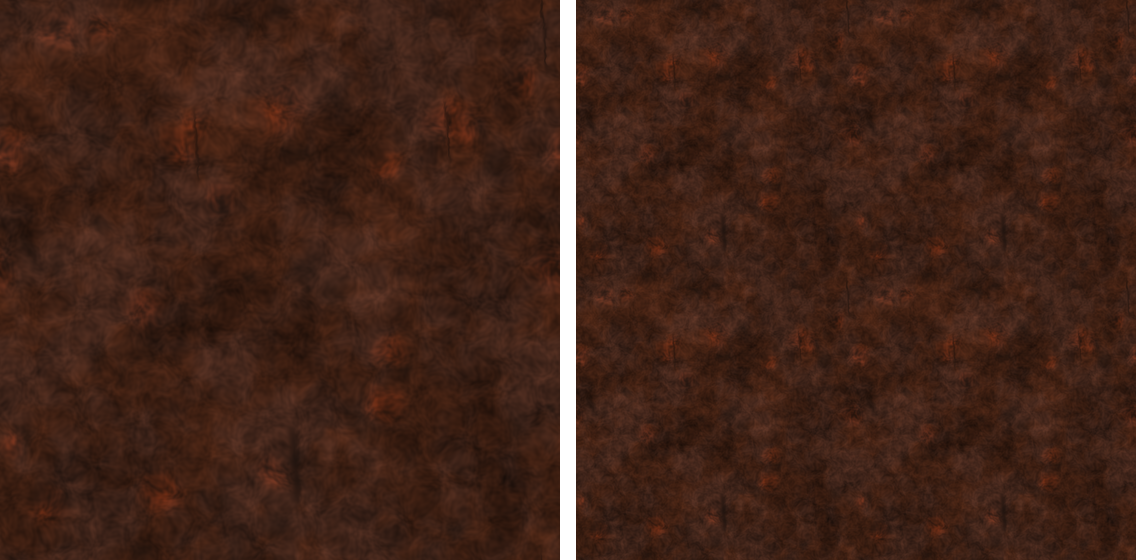
Left, the tile; right, the same tile 2 across and 2 down.
Give the GLSL for this texture, as a WebGL 1 fragment shader.

```glsl
precision highp float;
// Dark rusted metal: soft brown clouds under a fine mottled grain, with
// orange rust blooms, sooty stains and a few thin upright scratches.
// Layered wrapping gradient noise and cellular spots make it tile.

#define BASE_LEVEL 0.246
#define CLOUD_FREQ 4.0
#define CLOUD_CONTRAST 0.30
#define GRAIN_FREQ 16.0
#define GRAIN_CONTRAST 0.29
#define HUE_FREQ 5.0
#define STAIN_DEPTH 0.40
#define BLOOM_CELLS 9.0
#define PIT_CELLS 14.0
#define SCRATCH_DEPTH 0.50

uniform vec2 u_resolution;

const vec3 ASH_HUE = vec3(1.0, 0.565, 0.405);
const vec3 RUST_HUE = vec3(1.0, 0.495, 0.28);
const vec3 BLOOM_GLOW = vec3(0.10, 0.022, 0.0);
const vec3 SOOT = vec3(0.09, 0.062, 0.048);

float hash(vec2 p, float seed) {
  vec3 q = fract(vec3(p.xyx) * vec3(0.1031, 0.1030, 0.0973) + seed * 0.137);
  q += dot(q, q.yzx + 33.33);
  return fract((q.x + q.y) * q.z);
}

// Slope of one wrapped lattice corner, seen from the offset d
float corner(vec2 cell, vec2 d, float freq, float seed) {
  float angle = 6.28318 * hash(mod(cell, freq), seed);
  return dot(vec2(cos(angle), sin(angle)), d);
}

// Gradient noise with a whole number of cells per tile
float noise(vec2 uv, float freq, float seed) {
  vec2 p = uv * freq;
  vec2 i = floor(p);
  vec2 f = p - i;
  vec2 w = f * f * f * (f * (f * 6.0 - 15.0) + 10.0);
  vec2 e = vec2(1.0, 0.0);
  float low = mix(corner(i, f, freq, seed),
                  corner(i + e.xy, f - e.xy, freq, seed), w.x);
  float high = mix(corner(i + e.yx, f - e.yx, freq, seed),
                   corner(i + e.xx, f - e.xx, freq, seed), w.x);
  return mix(low, high, w.y);
}

float layers(vec2 uv, float freq, float gain, float seed) {
  float sum = 0.0;
  float amp = 1.0;
  for (int k = 0; k < 4; k++) {
    sum += amp * noise(uv, freq, seed + float(k));
    freq *= 2.0;
    amp *= gain;
  }
  return sum;
}

// Soft round spots, one in some of the cells
float spots(vec2 uv, float cells, float share, float seed) {
  vec2 p = uv * cells;
  vec2 i = floor(p);
  float cover = 0.0;
  for (int y = -1; y <= 1; y++) {
    for (int x = -1; x <= 1; x++) {
      vec2 cell = i + vec2(float(x), float(y));
      vec2 id = mod(cell, cells);
      vec2 centre = cell + vec2(hash(id, seed), hash(id, seed + 1.0));
      float radius = mix(0.25, 0.6, hash(id, seed + 2.0));
      float present = step(hash(id, seed + 3.0), share);
      float spot = 1.0 - smoothstep(0.0, radius, length(p - centre));
      cover = max(cover, present * spot);
    }
  }
  return cover;
}

// Thin upright scratches with ragged, tapering strokes
float scratches(vec2 uv, float ragged) {
  float cover = 0.0;
  for (int k = 0; k < 4; k++) {
    float n = float(k);
    vec2 centre = vec2(hash(vec2(n, 3.0), 41.0), hash(vec2(n, 7.0), 43.0));
    vec2 d = fract(uv - centre + 0.5) - 0.5;
    float halfLength = mix(0.05, 0.09, hash(vec2(n, 11.0), 47.0));
    float halfWidth = mix(0.004, 0.012, step(2.5, n));
    float across = abs(d.x + 0.06 * d.y + 0.004 * ragged);
    float stroke = 1.0 - smoothstep(0.0, halfWidth, across);
    float taper = 1.0 - smoothstep(0.5, 1.0, abs(d.y) / halfLength);
    cover = max(cover, stroke * taper);
  }
  return cover * clamp(0.8 + 0.6 * ragged, 0.0, 1.0);
}

void main() {
  vec2 uv = gl_FragCoord.xy / u_resolution;
  vec2 warp = vec2(noise(uv, 20.0, 51.0), noise(uv, 20.0, 53.0));
  vec2 bent = uv + 0.015 * warp;

  // Clouds, grain and the drift between ashen and rusty brown
  float cloud = layers(bent, CLOUD_FREQ, 0.65, 1.0);
  float grain = layers(bent, GRAIN_FREQ, 0.9, 11.0);
  float hue = layers(bent, HUE_FREQ, 0.75, 21.0);
  float ash = smoothstep(-0.5, 0.5, hue);
  float level = 1.0 + CLOUD_CONTRAST * cloud + GRAIN_CONTRAST * grain;
  level *= mix(0.96, 1.04, ash);
  vec3 color = BASE_LEVEL * max(level, 0.3) * mix(RUST_HUE, ASH_HUE, ash);

  // Rust blooms, broken up by the grain
  float bloom = spots(bent, BLOOM_CELLS, 0.25, 31.0);
  color += BLOOM_GLOW * bloom * clamp(0.8 + grain, 0.0, 1.6);

  // Sooty stains, small pits and scratches
  float stain = smoothstep(0.25, 0.85, layers(bent, 6.0, 0.6, 61.0));
  float pit = spots(bent, PIT_CELLS, 0.12, 71.0);
  color = mix(color, SOOT, STAIN_DEPTH * max(stain, pit));
  color = mix(color, SOOT * 0.7, SCRATCH_DEPTH * scratches(uv, grain));

  gl_FragColor = vec4(clamp(color, 0.0, 1.0), 1.0);
}
```
